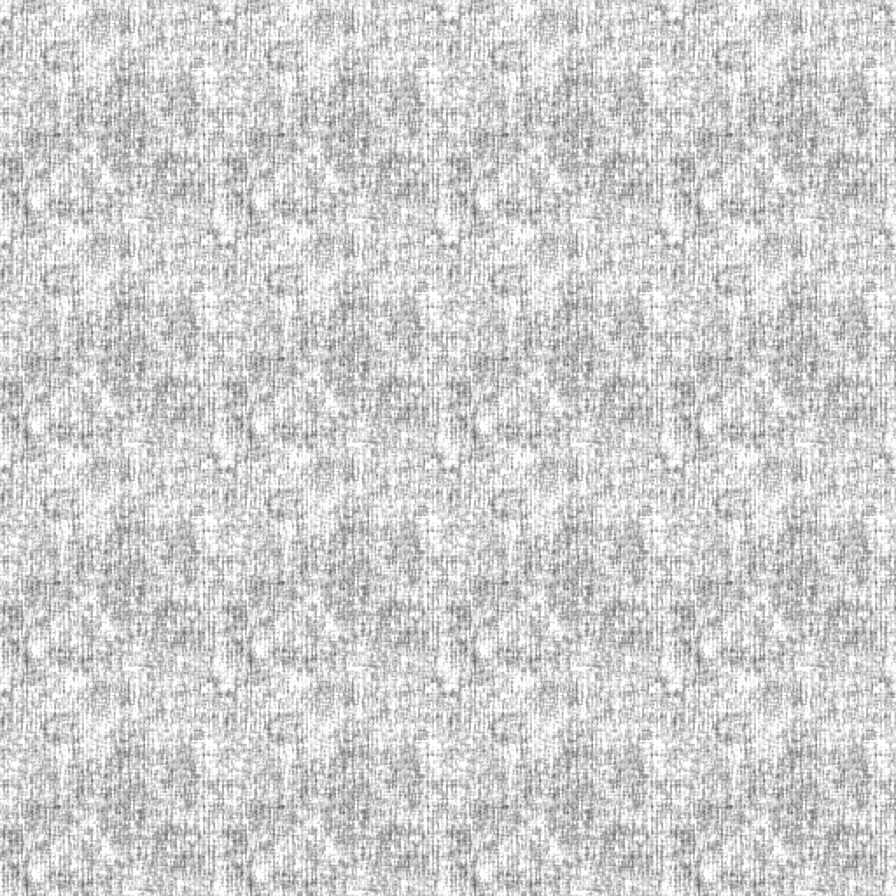
Write a WebGL 2 fragment shader that draws this texture.

```glsl
#version 300 es
precision highp float;
uniform vec2 u_resolution;
out vec4 fragColor;

#define REPEATS 4.0
#define FINE 128.0
#define RIBS 48.0
#define MEAN_GRAY 0.815
#define CONTRAST 0.141
#define GRAIN 0.78
#define WARP 1.1
#define WEFT 0.7
#define STREAK 0.7
#define BLOTCH 0.55
#define RIB 0.35

const float TAU = 6.2831853;
const float DARKEST = 0.36;

// Integer hash of a cell, from -1 to 1
float hash(vec2 cell, uint seed) {
  uvec2 q = uvec2(cell);
  uint h = q.x * 1597u + q.y * 51749u + seed * 7919u;
  h = (h ^ (h >> 16)) * 73244475u;
  h = (h ^ (h >> 15)) * 73244475u;
  h ^= h >> 16;
  return float(h & 65535u) / 32767.5 - 1.0;
}

// Value noise centred on its cells, wrapping at the tile border
float noise(vec2 tile, vec2 cells, uint seed) {
  vec2 p = tile * cells - 0.5;
  vec2 i = floor(p);
  vec2 f = smoothstep(0.0, 1.0, p - i);
  vec2 a = mod(i, cells);
  vec2 b = mod(i + 1.0, cells);
  float low = mix(hash(a, seed), hash(vec2(b.x, a.y), seed), f.x);
  float high = mix(hash(vec2(a.x, b.y), seed), hash(b, seed), f.x);
  return mix(low, high, f.y);
}

// Short dashes and long streaks of the crossing threads
float threads(vec2 tile) {
  float warp = WARP * noise(tile, vec2(FINE, 44.0), 1u);
  float weft = WEFT * noise(tile, vec2(40.0, FINE), 2u);
  float streaks = STREAK * noise(tile, vec2(FINE, 7.0), 3u);
  float bands = 0.55 * STREAK * noise(tile, vec2(8.0, 96.0), 4u);
  return warp + weft + streaks + bands;
}

// Uneven dye: patches in two sizes and a slow drift up the tile
float dye(vec2 tile) {
  float patches = noise(tile, vec2(9.0, 12.0), 5u) + noise(tile, vec2(22.0, 26.0), 6u);
  return BLOTCH * patches + 0.15 * cos(TAU * (tile.y - 0.85));
}

// Regular stitch columns, fading along their length
float ribs(vec2 tile) {
  float fade = 0.8 + 0.5 * noise(tile, vec2(16.0, 12.0), 7u);
  return RIB * fade * sin(TAU * RIBS * tile.x);
}

void main() {
  vec2 tile = fract(gl_FragCoord.xy / u_resolution * REPEATS);
  float grain = GRAIN * noise(tile, vec2(FINE), 8u);
  float tone = grain + threads(tile) + dye(tile) + ribs(tile);
  float gray = clamp(MEAN_GRAY + CONTRAST * tone, DARKEST, 1.0);
  fragColor = vec4(vec3(gray), 1.0);
}
```
